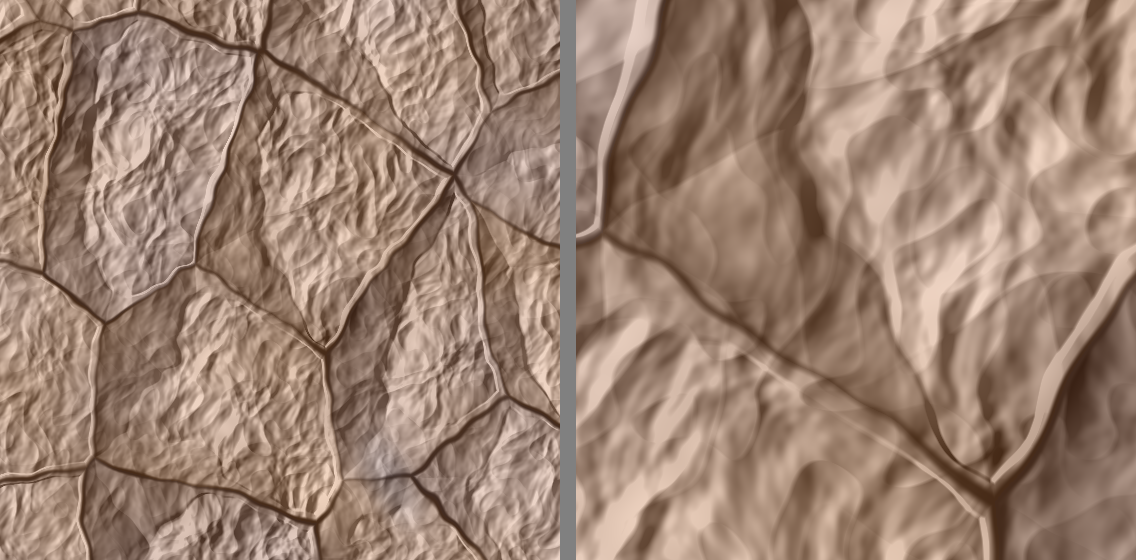
Left, the full canvas; right, a detail of the centre.
Write a WebGL 2 fragment shader that draws this texture.

```glsl
#version 300 es
precision highp float;
// Dry-fitted wall of rough tan stones with dark joints, lit from the right.

uniform vec2 u_resolution;
out vec4 fragColor;

struct Stone {
    float edge;   // distance to the nearest joint
    vec2 offset;  // position relative to the stone's centre
    vec2 id;
};

vec2 hash2(vec2 cell) {
    vec3 q = fract(cell.xyx * vec3(0.1031, 0.1030, 0.0973));
    q += dot(q, q.yzx + 33.33);
    return fract((q.xx + q.yz) * q.zy);
}

float cornerSlope(vec2 cell, vec2 d) {
    float angle = 6.2832 * hash2(cell + 57.0).x;
    return dot(vec2(cos(angle), sin(angle)), d);
}

float gradientNoise(vec2 p) {
    vec2 i = floor(p), f = p - i;
    vec2 u = f * f * f * (f * (f * 6.0 - 15.0) + 10.0);
    vec2 e = vec2(1.0, 0.0);
    float low = mix(cornerSlope(i, f), cornerSlope(i + e, f - e), u.x);
    float high = mix(cornerSlope(i + e.yx, f - e.yx), cornerSlope(i + 1.0, f - 1.0), u.x);
    return mix(low, high, u.y);
}

vec2 stoneCentre(vec2 cell) {
    return cell + 0.5 + 0.9 * (hash2(cell + 11.0) - 0.5);
}

// Voronoi stones with bent, slightly ragged outlines
Stone findStone(vec2 p) {
    p += 0.035 * vec2(gradientNoise(p * 4.0), gradientNoise(p * 4.0 + 31.0));
    p += 0.010 * vec2(gradientNoise(p * 22.0), gradientNoise(p * 22.0 + 17.0));
    vec2 g = p * vec2(3.3, 2.7) + vec2(4.3, 7.6);
    vec2 base = floor(g), id = base, centre = vec2(0.0);
    float nearest = 9.0;
    for (int y = -1; y <= 1; y++)
    for (int x = -1; x <= 1; x++) {
        vec2 cell = base + vec2(x, y);
        vec2 d = stoneCentre(cell) - g;
        if (dot(d, d) < nearest) { nearest = dot(d, d); centre = d; id = cell; }
    }
    float edge = 9.0;
    for (int y = -2; y <= 2; y++)
    for (int x = -2; x <= 2; x++) {
        if (x == 0 && y == 0) continue;
        vec2 d = stoneCentre(id + vec2(x, y)) - g;
        edge = min(edge, dot(0.5 * (centre + d), normalize(d - centre)));
    }
    return Stone(edge / 3.0, -centre, id);
}

// Broken rock face: creased chips, then short slanted flakes
float rockHeight(vec2 p) {
    vec2 q = mat2(0.93, 0.37, -0.37, 0.93) * p * vec2(1.0, 0.8);
    q += 0.022 * vec2(gradientNoise(p * 11.0), gradientNoise(p * 11.0 + 43.0));
    float h = 0.0, freq = 6.0;
    for (int i = 0; i < 5; i++) {
        float n = gradientNoise(q * freq + float(i) * 19.3);
        float strength = i < 2 ? 0.62 : (i < 4 ? 0.95 : 0.55);
        h += strength * (i < 3 ? abs(n) : n) / freq;
        freq *= 2.05;
    }
    return h * (1.0 + 0.6 * gradientNoise(p * 3.0 + 71.0));
}

// Stones have a broad, smoother hewn facet on the left and a thin one on the right
float wallHeight(vec2 p, Stone s) {
    float facet = mix(0.010, 0.075, smoothstep(0.10, -0.35, s.offset.x));
    facet *= 0.8 + 0.6 * hash2(s.id + 5.0).x + 1.0 * gradientNoise(p * 7.0 + 13.0)
        + 0.35 * gradientNoise(p * 26.0 + 3.0);
    facet = max(facet, 0.005);
    float rough = mix(0.6, 1.0, smoothstep(0.8, 1.15, s.edge / facet));
    return 0.115 * rough * rockHeight(p) + 0.125 * min(s.edge, facet);
}

void main() {
    float pixel = 1.0 / min(u_resolution.x, u_resolution.y);
    vec2 p = gl_FragCoord.xy * pixel;
    Stone s = findStone(p);
    vec2 trait = hash2(s.id + 83.0);

    // Slope seen along the light direction
    vec2 stepToLight = 0.0016 * vec2(0.95, -0.31);
    vec2 front = p + stepToLight, back = p - stepToLight;
    float slope = wallHeight(back, findStone(back)) - wallHeight(front, findStone(front));
    float tone = 0.645 + clamp(slope / 0.0032, -0.26, 0.24);

    // Uneven weathering and per-stone brightness
    tone += 0.07 * (trait.x - 0.5) + 0.09 * gradientNoise(p * 3.5 + 9.0);
    tone += 0.07 * gradientNoise(p * 13.0 + 27.0) + 0.06 * gradientNoise(p * 34.0 + 51.0);
    tone += 0.08 * smoothstep(0.25, 0.5, gradientNoise(p * 4.5 + 61.0));

    // Joints with a soft contact shadow
    float wear = gradientNoise(p * 7.0 + 37.0);
    float joint = 1.0 - smoothstep(0.0005, 0.0045 + pixel, s.edge - 0.003 * wear);
    tone -= 0.09 * exp(-s.edge / 0.010);
    tone = mix(tone, 0.27, joint * clamp(0.8 + 0.9 * wear, 0.25, 1.0));
    tone = clamp(tone, 0.18, 0.93);

    // Tan stone, from warm to grey, with rare slate-blue stains
    vec3 colour = vec3(tone, tone - 0.10, tone - 0.16);
    float warmth = 0.6 * (trait.y - 0.5) + 0.7 * gradientNoise(p * 5.0 + 91.0);
    colour += warmth * vec3(0.025, 0.0, -0.045);
    float stain = smoothstep(0.36, 0.55, gradientNoise(p * vec2(3.4, 2.6) + 105.0));
    colour = mix(colour, vec3(tone - 0.13, tone - 0.15, tone - 0.12), 0.7 * stain);
    fragColor = vec4(max(colour, 0.03), 1.0);
}
```
